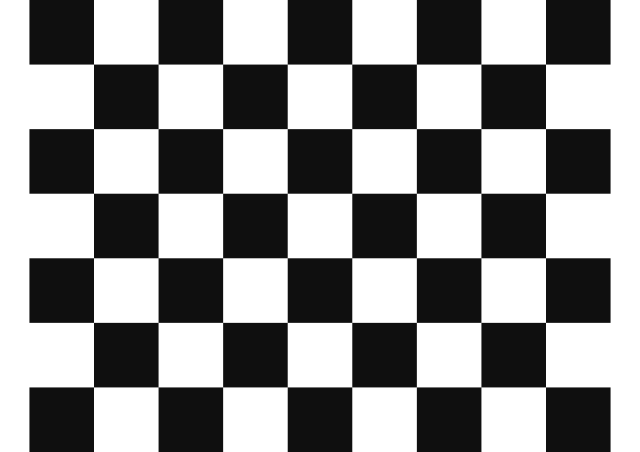
Give the GLSL for this pattern, as a WebGL 2 fragment shader.

```glsl
#version 300 es
precision highp float;

// Checkerboard of 9 x 7 squares, full height and centred between white margins.
// Each axis is an alternating +1/-1 wave, box filtered over one pixel at its
// edges; the product of the two waves gives the ink coverage.

uniform vec2 u_resolution;
out vec4 fragColor;

const vec2 SQUARES = vec2(9.0, 7.0);   // columns, rows
const vec3 INK = vec3(0.06);
const vec3 PAPER = vec3(1.0);

// Alternating wave per axis, +1 in even squares; only inner edges flip the sign.
vec2 alternate(vec2 cell, float pixel) {
    vec2 edge = clamp(floor(cell + 0.5), vec2(1.0), SQUARES - 1.0);
    vec2 parity = 1.0 - 2.0 * mod(edge, 2.0);
    return parity * clamp(2.0 * (cell - edge) / pixel, -1.0, 1.0);
}

void main() {
    // Board coordinates: one unit per square, origin at its lower left corner
    float pixel = SQUARES.y / u_resolution.y;
    vec2 cell = (gl_FragCoord.xy - 0.5 * u_resolution) * pixel + 0.5 * SQUARES;

    // Dark squares, with the corner squares dark
    vec2 wave = alternate(cell, pixel);
    float dark = 0.5 + 0.5 * wave.x * wave.y;

    // Side margins stay blank
    float inset = 0.5 * SQUARES.x - abs(cell.x - 0.5 * SQUARES.x);
    float board = clamp(inset / pixel + 0.5, 0.0, 1.0);

    fragColor = vec4(mix(PAPER, INK, dark * board), 1.0);
}
```
